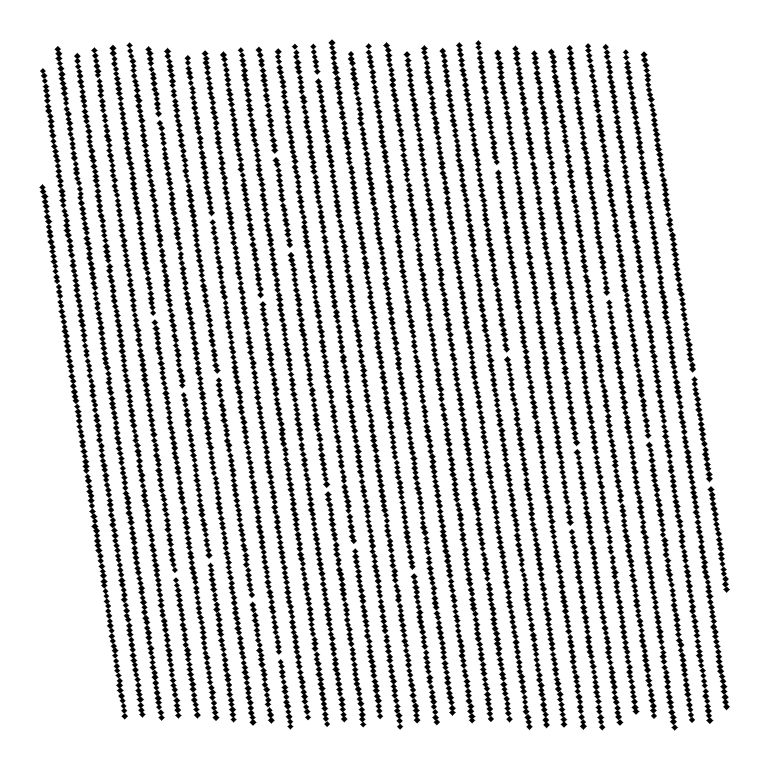
Give the GLSL for this pattern, as a WebGL 1 fragment shader.

```glsl
precision highp float;
// Thirty-five slanted black lines of small overlapping diamonds, with ragged ends and rare gaps.

uniform vec2 u_resolution;

const float LINE_SPACING = 0.02383;
const float LAST_LINE = 17.0;       // lines run from -17 to 17
const float SLOPE = 0.1545;         // sideways drift per unit of height
const float BEAD_PITCH = 0.0065;
const float BEAD_RADIUS = 0.0042;
const float GAP_CHANCE = 0.0045;
const vec2 BOX_MIN = vec2(0.055, 0.060);
const vec2 BOX_MAX = vec2(0.947, 0.939);
const vec3 PAPER = vec3(1.0);
const vec3 INK = vec3(0.0);

float hash(vec2 p) {
  vec3 q = fract(p.xyx * vec3(0.1031, 0.1030, 0.0973));
  q += dot(q, q.yzx + 33.33);
  return fract((q.x + q.y) * q.z);
}

// Random value in -1..1
float jitter(vec2 p) {
  return 2.0 * hash(p) - 1.0;
}

float diamond(vec2 p, float radius) {
  return (abs(p.x) + abs(p.y) - radius) * 0.7071;
}

// Distance to one bead, or a large value if it is missing or outside the box
float bead(vec2 p, float line, float index) {
  vec2 id = vec2(line + 50.0, index + 20.0);
  float phase = hash(vec2(id.x, 3.7));
  float y = (index + phase + 0.12 * jitter(id + 211.3)) * BEAD_PITCH;
  float x = 0.5 + line * LINE_SPACING - SLOPE * (y - 0.5);
  x += 0.0007 * jitter(vec2(id.x, 9.1)) + 0.0007 * jitter(id + 71.9);

  // Each line stops at a slightly different height
  float low = BOX_MIN.y + 0.010 * jitter(vec2(id.x, 401.3));
  float high = BOX_MAX.y + 0.008 * jitter(vec2(id.x, 503.7));
  bool inside = x > BOX_MIN.x && x < BOX_MAX.x && y > low && y < high;
  bool present = hash(id + 137.7) > GAP_CHANCE;
  float radius = BEAD_RADIUS * (1.0 + 0.10 * jitter(id + 307.1));
  return inside && present ? diamond(p - vec2(x, y), radius) : 1.0;
}

// Distance to the nearest line of beads
float beadedLines(vec2 p) {
  float offset = p.x - 0.5 + SLOPE * (p.y - 0.5);
  float line = floor(offset / LINE_SPACING + 0.5);
  if (abs(line) > LAST_LINE) return 1.0;
  float nearest = floor(p.y / BEAD_PITCH);
  float d = 1.0;
  for (int i = -2; i <= 2; i++) {
    d = min(d, bead(p, line, nearest + float(i)));
  }
  return d;
}

void main() {
  float side = min(u_resolution.x, u_resolution.y);
  vec2 p = (gl_FragCoord.xy - 0.5 * u_resolution) / side + 0.5;
  float coverage = clamp(0.5 - beadedLines(p) * side, 0.0, 1.0);
  gl_FragColor = vec4(mix(PAPER, INK, coverage), 1.0);
}
```
